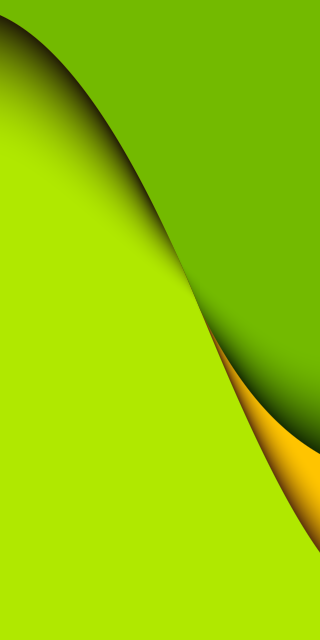
This background is drawn by a Shadertoy shader. Its source:

```glsl
// Three smooth paper-like sheets: a lime sheet, a green sheet and an orange fold
// that opens between them. Each edge is a cubic curve y(x), and each sheet is
// shaded by its approximate perpendicular distance to the neighbouring edge.

// Palette
const vec3 LIME = vec3(0.69, 0.91, 0.0);
const vec3 GREEN = vec3(0.45, 0.73, 0.0);
const vec3 ORANGE = vec3(1.0, 0.77, 0.0);
const vec3 LIME_SHADE = vec3(0.13, 0.11, 0.02);
const vec3 GREEN_SHADE = vec3(0.08, 0.17, 0.01);
const vec3 ORANGE_SHADE = vec3(0.36, 0.20, 0.04);

// Curve nodes: x runs 0..1, depth runs 0..2 from the top down
const vec2 LEFT_END = vec2(0.0, 0.047);
const vec2 JOINT = vec2(0.625, 0.966);
const vec2 GREEN_END = vec2(1.0, 1.419);
const vec2 LIME_END = vec2(1.0, 1.727);

// Slopes at the nodes
const float LEFT_SLOPE = 0.45;
const float JOINT_SLOPE = 2.45;
const float GREEN_JOINT_SLOPE = 2.05;
const float GREEN_END_SLOPE = 0.58;
const float LIME_END_SLOPE = 1.4;

// Widest reach of each shadow
const float LIME_REACH = 0.42;
const float GREEN_REACH = 0.28;
const float ORANGE_REACH = 0.12;
const float MIN_REACH = 0.008;

// Cubic through a and b with given end slopes; returns depth and slope at x
vec2 cubicEdge(float x, vec2 a, vec2 b, float slopeA, float slopeB) {
    float span = b.x - a.x;
    float t = (x - a.x) / span;
    float rise = b.y - a.y;
    float c1 = slopeA * span;
    float c2 = 3.0 * rise - 2.0 * c1 - slopeB * span;
    float c3 = c1 + slopeB * span - 2.0 * rise;
    return vec2(a.y + t * (c1 + t * (c2 + t * c3)),
                (c1 + t * (2.0 * c2 + 3.0 * t * c3)) / span);
}

// Approximate signed distance, positive below the edge
float distanceBelow(float depth, vec2 edge) {
    return (depth - edge.x) * inversesqrt(1.0 + edge.y * edge.y);
}

// Soft shadow strength: 1 at the edge, easing to 0 at the reach
float shadow(float dist, float reach) {
    float s = 1.0 - clamp(dist / max(reach, MIN_REACH), 0.0, 1.0);
    return s * s;
}

void mainImage(out vec4 fragColor, in vec2 fragCoord) {
    vec2 uv = fragCoord / iResolution.xy;
    float x = uv.x;
    float depth = 2.0 * (1.0 - uv.y);
    float soft = 0.75 / iResolution.x;

    // The sheets share one edge up to the joint, then part
    vec2 greenEdge = cubicEdge(x, LEFT_END, JOINT, LEFT_SLOPE, JOINT_SLOPE);
    vec2 limeEdge = greenEdge;
    if (x > JOINT.x) {
        greenEdge = cubicEdge(x, JOINT, GREEN_END, GREEN_JOINT_SLOPE, GREEN_END_SLOPE);
        limeEdge = cubicEdge(x, JOINT, LIME_END, JOINT_SLOPE, LIME_END_SLOPE);
    }
    float belowGreen = distanceBelow(depth, greenEdge);
    float belowLime = distanceBelow(depth, limeEdge);

    // Lime: broad shade at the upper left, narrowing towards the joint
    float limeShade = shadow(belowLime, LIME_REACH * (1.0 - x / 0.62));
    limeShade *= 1.0 - smoothstep(0.45, 0.66, x);
    vec3 lime = mix(LIME, LIME_SHADE, limeShade);

    // Green: shade widening from the joint to the right
    float greenShade = shadow(-belowGreen, GREEN_REACH * (x - 0.56) / 0.44);
    greenShade *= smoothstep(0.52, 0.75, x);
    vec3 green = mix(GREEN, GREEN_SHADE, greenShade);

    // Orange: shaded along the lime sheet
    float foldWidth = clamp((x - 0.6) / 0.4, 0.0, 1.0);
    float orangeShade = shadow(-belowLime, 0.015 + ORANGE_REACH * foldWidth);
    vec3 orange = mix(ORANGE, ORANGE_SHADE, orangeShade);

    // Stack the sheets with smoothed edges
    vec3 color = mix(orange, lime, smoothstep(-soft, soft, belowLime));
    color = mix(green, color, smoothstep(-soft, soft, belowGreen));
    fragColor = vec4(color, 1.0);
}
```
